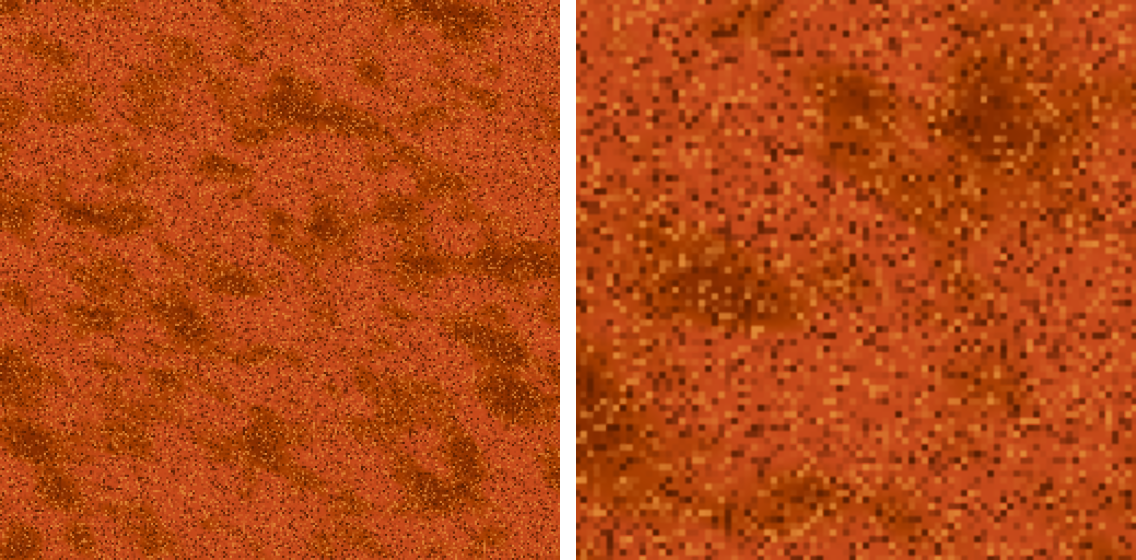
Left, the full canvas; right, a detail of the centre.
Give the GLSL for this texture, as a WebGL 1 fragment shader.

```glsl
precision highp float;
// Rust-red sandy surface: soft slanted blotches under a fine speckle.
// Blotches are layered cellular noise (one random signed blob per cell);
// the speckle is a fine grid of random dark and light grains.

uniform vec2 u_resolution;

const vec3 DEEP = vec3(0.54, 0.18, 0.00);
const vec3 RUST = vec3(0.66, 0.245, 0.00);
const vec3 CLAY = vec3(0.78, 0.288, 0.105);
const vec3 DARK_GRAIN = vec3(0.34, 0.11, 0.00);
const vec3 LIGHT_GRAIN = vec3(0.88, 0.53, 0.21);

const float SLANT = -0.40;                   // blotch direction, radians
const vec2 BLOTCH_SIZE = vec2(0.105, 0.060); // along and across the slant
const float BLOTCH_NORM = 2.1;               // brings blotches to unit spread
const int LAYERS = 3;
const float LAYER_SCALE = 1.9;
const float LAYER_GAIN = 0.6;
const float GRAIN_COUNT = 256.0;             // grains across the canvas
const float GRAIN_SHARPNESS = 3.2;           // higher leaves fewer strong grains
const float GRAIN_EDGE = 0.3;                // half width of a grain's soft edge

vec3 hash3(vec2 cell) {
  vec3 p = fract(cell.xyx * vec3(0.1031, 0.1030, 0.0973));
  p += dot(p, p.yxz + 33.33);
  return fract((p.xxy + p.yzz) * p.zyx);
}

// Sum of smooth blobs, each randomly placed and weighted in its cell
float blobNoise(vec2 p) {
  vec2 cell = floor(p);
  float sum = 0.0;
  for (int y = -1; y <= 1; y++) {
    for (int x = -1; x <= 1; x++) {
      vec2 neighbour = cell + vec2(float(x), float(y));
      vec3 rnd = hash3(neighbour);
      vec2 offset = p - neighbour - rnd.xy;
      float falloff = max(0.0, 1.0 - dot(offset, offset));
      sum += (2.0 * rnd.z - 1.0) * falloff * falloff * falloff;
    }
  }
  return sum;
}

float blotches(vec2 uv) {
  float c = cos(SLANT);
  float s = sin(SLANT);
  vec2 p = vec2(c * uv.x + s * uv.y, c * uv.y - s * uv.x) / BLOTCH_SIZE;
  float sum = 0.0;
  float weight = 1.0;
  for (int i = 0; i < LAYERS; i++) {
    sum += weight * blobNoise(p + 57.0 + 31.0 * float(i));
    p *= LAYER_SCALE;
    weight *= LAYER_GAIN;
  }
  return sum * BLOTCH_NORM;
}

// Signed strength of one grain: mostly faint, seldom strong
float grainAt(vec2 cell) {
  float g = 2.0 * hash3(cell + 211.0).x - 1.0;
  return sign(g) * pow(abs(g), GRAIN_SHARPNESS);
}

float grains(vec2 uv) {
  vec2 p = uv * GRAIN_COUNT - 0.5;
  vec2 cell = floor(p);
  vec2 blend = smoothstep(0.5 - GRAIN_EDGE, 0.5 + GRAIN_EDGE, fract(p));
  float low = mix(grainAt(cell), grainAt(cell + vec2(1.0, 0.0)), blend.x);
  float high = mix(grainAt(cell + vec2(0.0, 1.0)), grainAt(cell + 1.0), blend.x);
  return mix(low, high, blend.y);
}

void main() {
  vec2 uv = gl_FragCoord.xy / min(u_resolution.x, u_resolution.y);

  // Ground colour from the blotches
  float tone = blotches(uv);
  vec3 color = mix(RUST, CLAY, smoothstep(-1.1, 0.8, tone));
  color = mix(DEEP, color, smoothstep(-2.3, -0.7, tone));

  // Speckle on top
  float grain = grains(uv);
  color = mix(color, DARK_GRAIN, max(-grain, 0.0));
  color = mix(color, LIGHT_GRAIN, max(grain, 0.0));

  gl_FragColor = vec4(color, 1.0);
}
```
